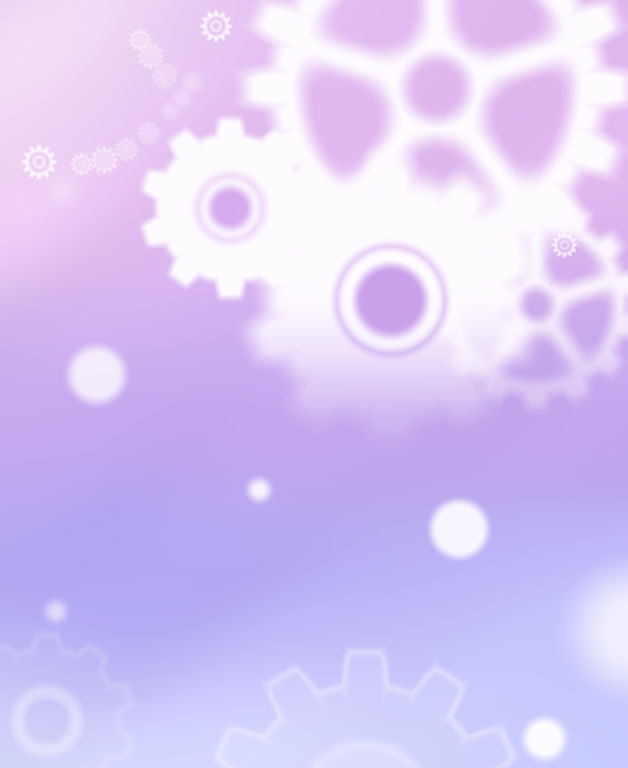
This background is drawn by a Shadertoy shader. Its source:

```glsl
const float PI = 3.14159265;
const vec3 WHITE = vec3(0.995, 0.985, 1.0);

float hash(vec2 p) {
    return fract(sin(dot(p, vec2(127.1, 311.7))) * 43758.5453);
}

float noise(vec2 p) {
    vec2 i = floor(p), f = fract(p);
    f = f * f * (3.0 - 2.0 * f);
    return mix(mix(hash(i), hash(i + vec2(1, 0)), f.x),
               mix(hash(i + vec2(0, 1)), hash(i + vec2(1, 1)), f.x), f.y);
}

float cover(float d, float blur) {
    return 1.0 - smoothstep(-blur, blur, d);
}

float softMax(float a, float b, float k) {
    float h = max(k - abs(a - b), 0.0) / k;
    return max(a, b) + h * h * k * 0.25;
}

// Toothed disc with one tooth pointing up; flank sets how gently teeth rise
float gear(vec2 p, float root, float tip, float teeth, float flank) {
    float wave = cos(teeth * (atan(p.y, p.x) - PI * 0.5));
    float d = length(p) - mix(root, tip, smoothstep(-flank, flank, wave));
    // Divide by the slope so flanks blur as evenly as tips
    return d / max(1.0, length(vec2(dFdx(d), dFdy(d))) * iResolution.y);
}

// Five rounded openings between spokes
float spokeWindows(vec2 p, float inner, float outer, float spoke) {
    float r = length(p), sector = PI * 0.4;
    float a = mod(atan(p.y, p.x) - PI * 0.1, sector) - sector * 0.5;
    float side = spoke - r * sin(sector * 0.5 - abs(a));
    return softMax(softMax(r - outer, inner - r, 0.02), side, outer * 0.2);
}

float ring(vec2 p, float radius, float halfWidth, float blur) {
    return cover(abs(length(p) - radius) - halfWidth, blur);
}

float tinyGear(vec2 p, float r) {
    float rim = max(gear(p, r * 0.8, r, 12.0, 0.6), r * 0.62 - length(p));
    return max(cover(rim, 0.0025), 0.8 * ring(p, r * 0.3, r * 0.08, 0.0025));
}

// Small gears strung along a quadratic curve, fading into haze
float gearChain(vec2 p, vec2 a, vec2 b, vec2 c, float count) {
    float light = 0.0;
    for (float i = 0.0; i < count; i++) {
        float t = i / (count - 1.0), rnd = hash(vec2(i, count));
        vec2 q = p - mix(mix(a, b, t), mix(b, c, t), t);
        float r = mix(0.011, 0.018, rnd);
        float haze = cover(length(q) - r * 0.8, 0.007) * 0.35;
        light = max(light, max(tinyGear(q, r) * mix(0.75, 0.2, t), haze));
    }
    return light;
}

vec3 backdrop(vec2 p) {
    vec3 c = mix(vec3(0.83, 0.84, 0.99), vec3(0.71, 0.67, 0.95), smoothstep(0.0, 0.27, p.y));
    c = mix(c, vec3(0.76, 0.65, 0.93), smoothstep(0.24, 0.45, p.y));
    c = mix(c, vec3(0.88, 0.72, 0.94), smoothstep(0.45, 0.76, p.y));
    // Cool light at lower right, deeper blue at left, pink light at upper left
    c = mix(c, vec3(0.77, 0.78, 0.99), 0.8 * smoothstep(0.25, 0.85, p.x) * smoothstep(0.40, 0.18, p.y));
    vec2 g = p - vec2(0.16, 0.24);
    c = mix(c, vec3(0.68, 0.64, 0.97), 0.5 * exp(-dot(g, g) * 45.0));
    g = (p - vec2(0.02, 0.92)) * mat2(0.8, 0.6, -0.6, 0.8);
    c = mix(c, vec3(0.96, 0.88, 0.97), 0.9 * exp(-g.x * g.x * 7.0 - g.y * g.y * 28.0));
    c = mix(c, vec3(0.96, 0.83, 0.96), 0.6 * exp(-length(p - vec2(0.03, 0.73)) * 10.0));
    // Diagonal streaks
    float streak = noise(vec2(dot(p, vec2(0.8, 0.6)) * 3.0, dot(p, vec2(-0.6, 0.8)) * 11.0));
    return c + (streak - 0.5) * 0.03;
}

void orb(inout vec3 c, vec2 p, float radius, float blur, float alpha) {
    c = mix(c, WHITE, alpha * cover(length(p) - radius, blur));
}

void mainImage(out vec4 fragColor, in vec2 fragCoord) {
    vec2 p = fragCoord / iResolution.y;
    p.x *= 0.8164 * iResolution.y / iResolution.x;
    vec3 base = backdrop(p), c = base;

    // Large spoked gear
    vec2 q = p - vec2(0.568, 0.885);
    float d = max(gear(q, 0.216, 0.250, 16.0, 0.7), -spokeWindows(q, 0.064, 0.176, 0.017));
    d = max(d, 0.042 - length(q));
    c = mix(c, WHITE, cover(d, 0.016));
    orb(c, p - vec2(0.69, 0.72), 0.035, 0.04, 0.9);

    // Spoked gear at right
    q = p - vec2(0.697, 0.603);
    d = max(gear(q, 0.118, 0.134, 14.0, 0.8), -spokeWindows(q, 0.035, 0.100, 0.011));
    d = max(d, 0.021 - length(q));
    c = mix(c, WHITE, cover(d, 0.012) * mix(0.35, 0.9, smoothstep(0.46, 0.64, p.y)));

    // Central gear, dissolving downward
    q = p - vec2(0.508, 0.609);
    float fade = smoothstep(0.38, 0.64, p.y);
    c = mix(c, WHITE, cover(gear(q, 0.161, 0.188, 10.0, 0.8), 0.022) * fade);
    c = mix(c, base * vec3(0.98, 0.95, 1.0), 0.65 * ring(q, 0.070, 0.004, 0.008));
    c = mix(c, WHITE, 0.6 * ring(q, 0.057, 0.006, 0.008));
    c = mix(c, vec3(0.79, 0.63, 0.92), cover(length(q) - 0.046, 0.009));

    // Crisper gear at left
    q = p - vec2(0.2995, 0.729);
    c = mix(c, WHITE, cover(gear(q, 0.097, 0.117, 10.0, 0.6), 0.007));
    c = mix(c, base, 0.5 * ring(q, 0.042, 0.005, 0.008));
    c = mix(c, base * vec3(0.95, 0.92, 0.99), cover(length(q) - 0.027, 0.009));

    // Outlined gears along the bottom
    q = p - vec2(0.475, -0.052);
    d = gear(q, 0.160, 0.203, 11.0, 0.6);
    c = mix(c, WHITE, 0.10 * cover(d, 0.008) + 0.45 * cover(abs(d) - 0.003, 0.007));
    c = mix(c, WHITE, 0.2 * cover(length(q) - 0.088, 0.01) + 0.2 * ring(q, 0.083, 0.005, 0.009));
    q = p - vec2(0.061, 0.061);
    d = gear(q, 0.094, 0.112, 10.0, 0.7);
    c = mix(c, WHITE, 0.04 * cover(d, 0.008) + 0.2 * cover(abs(d) - 0.003, 0.008));
    c = mix(c, WHITE, 0.38 * ring(q, 0.038, 0.008, 0.007));

    // Strings of tiny gears
    float light = gearChain(p, vec2(0.106, 0.786), vec2(0.18, 0.79), vec2(0.25, 0.893), 6.0);
    light = max(light, gearChain(p, vec2(0.182, 0.948), vec2(0.20, 0.92), vec2(0.237, 0.872), 4.0));
    light = max(light, tinyGear(p - vec2(0.051, 0.789), 0.022));
    light = max(light, tinyGear(p - vec2(0.281, 0.966), 0.020));
    light = max(light, tinyGear(p - vec2(0.734, 0.681), 0.016));
    c = mix(c, WHITE, light * 0.85);

    // Floating orbs
    orb(c, p - vec2(0.126, 0.512), 0.036, 0.010, 0.80);
    orb(c, p - vec2(0.337, 0.362), 0.013, 0.009, 0.90);
    orb(c, p - vec2(0.597, 0.311), 0.037, 0.008, 0.92);
    orb(c, p - vec2(0.073, 0.204), 0.012, 0.010, 0.60);
    orb(c, p - vec2(0.708, 0.038), 0.026, 0.009, 1.00);
    orb(c, p - vec2(0.825, 0.180), 0.070, 0.040, 0.75);
    orb(c, p - vec2(0.081, 0.752), 0.005, 0.030, 0.55);
    fragColor = vec4(clamp(c, 0.0, 1.0), 1.0);
}
```
